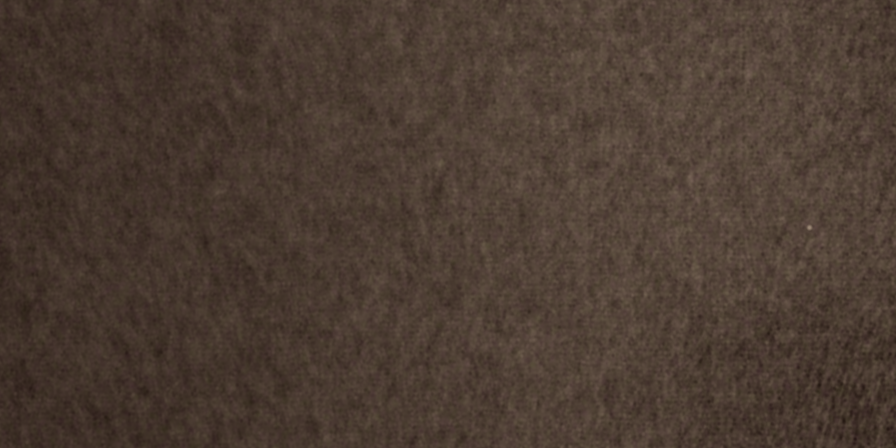
Give the GLSL for this texture, as a Shadertoy shader.

```glsl
// Soft brown napped cloth under uneven light, dim at the left and warm at the right.
// Signed cellular noise gives mottles, brushed fibres and grain; layered sines
// give the weave. All of it offsets one tone, which is then turned into brown.

vec3 hash3(vec2 cell) {
    vec3 h = fract(vec3(cell.xyx) * vec3(0.1031, 0.1030, 0.0973));
    h += dot(h, h.yxz + 33.33);
    return fract((h.xxy + h.yzz) * h.zyx);
}

// Cellular noise: every cell holds one jittered soft tuft, lighter or darker
float tufts(vec2 p) {
    vec2 cell = floor(p);
    float sum = 0.0;
    for (int j = -1; j <= 1; j++) {
        for (int i = -1; i <= 1; i++) {
            vec2 c = cell + vec2(i, j);
            vec3 h = hash3(c);
            vec2 d = p - c - h.xy;
            float k = max(0.0, 1.0 - dot(d, d));
            sum += (2.0 * h.z - 1.0) * k * k;
        }
    }
    return sum;
}

// Broad light: ramp from the left, glow at upper right, shaded fold at lower right
float lighting(vec2 p) {
    float light = 0.243 + 0.072 * smoothstep(-0.15, 1.35, p.x);
    vec2 glow = (p - vec2(1.55, 0.72)) / vec2(0.5, 0.6);
    light += 0.028 * exp(-dot(glow, glow));
    light -= 0.048 * smoothstep(1.2, 1.85, p.x) * smoothstep(0.42, 0.2, p.y);
    light -= 0.025 * smoothstep(1.75, 2.0, p.x) * smoothstep(0.4, 0.8, p.y);
    light -= 0.012 * smoothstep(0.3, 0.0, p.y) * smoothstep(1.3, 0.6, p.x);
    return light;
}

// Horizontal ribs that waver slightly, crossed by fainter upright threads
float weave(vec2 p) {
    float ribs = sin(530.0 * p.y + 1.5 * sin(5.0 * p.x) + 0.8 * sin(23.0 * p.x));
    float threads = sin(410.0 * p.x + 2.0 * sin(7.0 * p.y));
    return ribs + 0.4 * threads;
}

void mainImage(out vec4 fragColor, in vec2 fragCoord) {
    vec2 p = fragCoord / iResolution.y;
    float focus = smoothstep(0.2, 2.0, p.x);

    // The nap leans left on the dim side and right on the lit side
    float lean = mix(-0.25, 0.25, focus);
    vec2 nap = vec2(p.x - lean * (p.y - 0.5), p.y);

    float tone = lighting(p);
    tone += 0.005 * tufts(nap * vec2(9.0, 6.0));
    tone += mix(0.024, 0.017, focus) * tufts(nap * vec2(42.0, 26.0) + 17.0);
    tone += mix(0.024, 0.040, focus) * tufts(nap * vec2(86.0, 50.0) + 41.0);
    tone += mix(0.026, 0.042, focus) * tufts(p * vec2(165.0, 150.0) + 73.0);
    tone += mix(0.003, 0.006, focus) * weave(p);

    // Sharper bright fibres catch the light in the lower right fold
    float fold = smoothstep(1.45, 2.0, p.x) * smoothstep(0.45, 0.15, p.y);
    tone += 0.05 * fold * tufts(nap * vec2(130.0, 65.0) + 90.0);

    // Brown ramp with a slight drift between reddish and olive
    float drift = tufts(p * vec2(95.0, 80.0) + 130.0);
    vec3 color = vec3(tone, 0.94 * tone - 0.042, 0.82 * tone - 0.046);
    color += drift * vec3(0.004, -0.006, 0.008);

    // One pale speck of lint
    float lint = smoothstep(0.009, 0.001, length(p - vec2(1.807, 0.492)));
    color = mix(color, vec3(0.68, 0.60, 0.52), 0.8 * lint);

    fragColor = vec4(clamp(color, 0.0, 1.0), 1.0);
}
```
